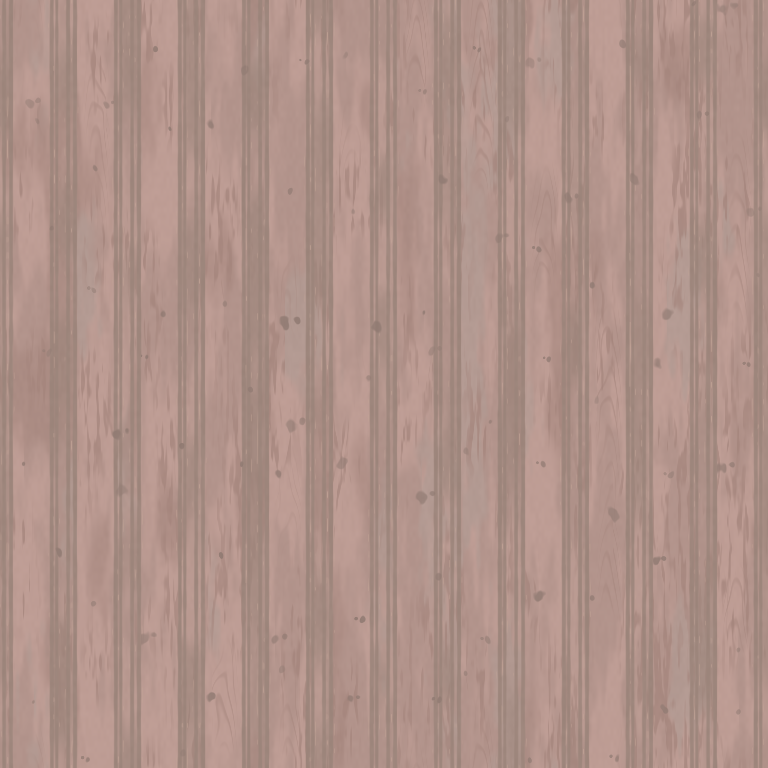
Write a Shadertoy shader that draws this texture.

```glsl
const float BOARDS = 12.0;
const float BOARD_START = 0.21;     // flat face starts here, in board widths
const float FACE_END = 0.575;       // the moulding fills the rest of the board
const int KNOTS = 7;                // knot slots per board
const float KNOT_MIN = 0.0028;
const float KNOT_MAX = 0.0066;

// Groove centre and half width, in board widths
const vec2 GROOVES[4] = vec2[4](
    vec2(0.600, 0.030), vec2(0.677, 0.024),
    vec2(0.855, 0.029), vec2(0.962, 0.031));

const vec3 WOOD_LIGHT = vec3(0.745, 0.615, 0.582);
const vec3 WOOD_MID = vec3(0.698, 0.578, 0.546);
const vec3 WOOD_STAIN = vec3(0.645, 0.522, 0.488);
const vec3 WORN_GREY = vec3(0.695, 0.606, 0.576);
const vec3 GROOVE_DARK = vec3(0.612, 0.521, 0.482);
const vec3 KNOT_DARK = vec3(0.565, 0.480, 0.448);
const vec3 CHIPPED_EDGE = vec3(0.755, 0.640, 0.585);

float hash(vec2 p) {
    vec3 q = fract(vec3(p.xyx) * 0.1031);
    q += dot(q, q.yzx + 33.33);
    return fract((q.x + q.y) * q.z);
}

// Value noise that wraps after the given number of cells
float noise(vec2 uv, vec2 cells) {
    vec2 p = uv * cells;
    vec2 i = floor(p);
    vec2 f = p - i;
    f = f * f * (3.0 - 2.0 * f);
    vec2 a = mod(i, cells) + cells;
    vec2 b = mod(i + 1.0, cells) + cells;
    return mix(mix(hash(a), hash(vec2(b.x, a.y)), f.x),
               mix(hash(vec2(a.x, b.y)), hash(b), f.x), f.y);
}

// x: knot coverage, y: sideways bend of the grain around knots
vec2 knots(float board, float across, float y, vec2 uv) {
    vec2 result = vec2(0.0);
    float ragged = noise(uv, vec2(180.0, 150.0)) - 0.5;
    for (int i = 0; i < KNOTS; i++) {
        vec2 seed = vec2(board * 7.0 + 3.0, float(i) * 13.0 + 5.0);
        float size = hash(seed);
        float slotY = (float(i) + hash(seed + 41.0)) / float(KNOTS);
        vec2 d = vec2(across - mix(0.04, 0.72, hash(seed + 83.0)), y - slotY);
        d = vec2(d.x / BOARDS, fract(d.y + 0.5) - 0.5);
        float radius = mix(KNOT_MIN, KNOT_MAX, size * size);
        result.y += sign(d.x) * radius * exp(-dot(d, d * vec2(1.0, 0.25)) / (9.0 * radius * radius));

        // Some knots trail a smaller side knot
        vec2 tail = d - radius * vec2(size > 0.5 ? 2.3 : -2.3, 0.7);
        d.y += d.x * (hash(seed + 127.0) - 0.5);
        float core = length(d * vec2(1.0, 0.8)) / radius;
        float side = hash(seed + 151.0) > 0.6 ? length(tail) / (0.65 * radius) : 9.0;
        float shape = min(core, side) + ragged * 0.9;
        result.x = max(result.x, (1.0 - smoothstep(0.65, 1.25, shape)) * mix(0.45, 0.9, hash(seed + 171.0)));
    }
    return result;
}

void mainImage(out vec4 fragColor, in vec2 fragCoord) {
    vec2 uv = fragCoord / iResolution.xy;
    float pixel = BOARDS / iResolution.x;
    float slot = uv.x * BOARDS - BOARD_START;
    float board = mod(floor(slot), BOARDS);
    float across = fract(slot);
    vec2 knot = knots(board, across, uv.y, uv);

    // Each board samples its own stretch of wood
    vec2 wood = vec2(uv.x + knot.y, uv.y + hash(vec2(board, 17.0)));
    float cloud = 0.45 * noise(wood, vec2(24.0, 5.0))
                + 0.30 * noise(wood, vec2(60.0, 13.0))
                + 0.25 * noise(wood, vec2(150.0, 24.0));
    cloud += 0.10 * (hash(vec2(board, 59.0)) - 0.5);
    vec3 color = mix(WOOD_MID, WOOD_LIGHT, smoothstep(0.34, 0.60, cloud));

    // Worn and stained patches
    float worn = noise(wood, vec2(18.0, 4.0)) + 0.25 * noise(wood, vec2(130.0, 30.0));
    color = mix(color, WORN_GREY, 0.75 * smoothstep(0.82, 0.98, worn));
    float stain = noise(wood + 0.37, vec2(20.0, 6.0)) + 0.3 * noise(wood, vec2(110.0, 18.0));
    color = mix(color, WOOD_STAIN, 0.55 * smoothstep(0.78, 1.05, stain));

    // Fine streaks and arched growth rings
    float streak = noise(wood, vec2(260.0, 22.0)) * 0.65 + noise(wood, vec2(420.0, 60.0)) * 0.35;
    float flame = smoothstep(0.35, 0.75, noise(wood + 0.61, vec2(30.0, 9.0)));
    color = mix(color, WOOD_STAIN, flame * 0.75 * smoothstep(0.54, 0.74, streak));
    float center = across - 0.29 + knot.y * BOARDS;
    float rings = fract(wood.y * 24.0 + center * center * 50.0 + 1.2 * noise(wood, vec2(70.0, 20.0)));
    float arch = smoothstep(0.62, 0.82, rings) * (1.0 - smoothstep(0.86, 1.0, rings));
    float archArea = smoothstep(0.58, 0.85, noise(wood + 0.19, vec2(12.0, 7.0)));
    color = mix(color, WOOD_STAIN, 0.5 * arch * archArea * (1.0 - smoothstep(0.12, 0.24, abs(center))));

    // Moulding with soot settled around its beads
    float moulding = smoothstep(FACE_END - 0.02, FACE_END + 0.02, across);
    float soot = noise(wood, vec2(48.0, 11.0));
    color = mix(color, GROOVE_DARK, moulding * mix(0.12, 0.65, smoothstep(0.35, 0.85, soot)));

    // Grooves of uneven width, with chipped edges
    float wobble = noise(uv, vec2(96.0, 46.0)) - 0.5;
    float chips = smoothstep(0.72, 0.88, noise(uv, vec2(200.0, 90.0)));
    float soft = max(0.014, 0.75 * pixel);
    for (int i = 0; i < 4; i++) {
        float offset = abs(fract(across - GROOVES[i].x + 0.5) - 0.5);
        float edge = offset - GROOVES[i].y * (1.0 + 0.4 * wobble);
        float rim = 1.0 - smoothstep(0.0, soft, abs(edge - 0.018));
        color = mix(color, CHIPPED_EDGE, 0.5 * rim * chips);
        float depth = 0.82 + 0.18 * noise(uv, vec2(60.0, 30.0));
        color = mix(color, GROOVE_DARK, depth * (1.0 - smoothstep(-soft, soft, edge)));
    }

    color = mix(color, KNOT_DARK, knot.x);
    color += 0.014 * (noise(uv, vec2(256.0, 128.0)) - 0.5);
    fragColor = vec4(color, 1.0);
}
```
